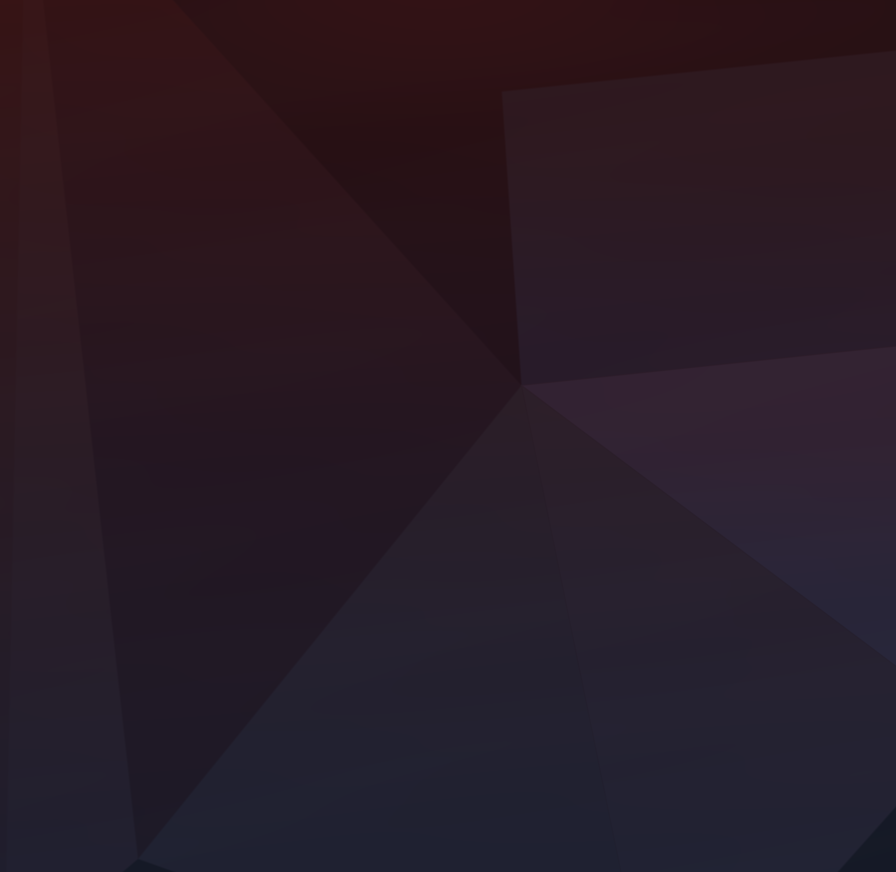
A Shadertoy shader for this background:

```glsl
// Facet corners, as fractions of the canvas
const vec2 HUB = vec2(0.582, 0.558);
const vec2 RIDGE = vec2(0.560, 0.895);
const vec2 RIDGE_END = vec2(1.0, 0.942);
const vec2 TOP_END = vec2(0.193, 1.0);
const vec2 RIGHT_END = vec2(1.0, 0.603);
const vec2 LOW_RIGHT_END = vec2(1.0, 0.236);
const vec2 BOTTOM_END = vec2(0.693, 0.0);
const vec2 FOOT = vec2(0.154, 0.015);
const vec2 SLIVER_TOP = vec2(0.048, 1.0);

// Facet colours, from low to high
const vec3 LEFT_LOW = vec3(0.112, 0.102, 0.155);
const vec3 LEFT_MID = vec3(0.140, 0.090, 0.134);
const vec3 LEFT_HIGH = vec3(0.204, 0.076, 0.084);
const vec3 SLIVER_LOW = vec3(0.128, 0.126, 0.188);
const vec3 SLIVER_MID = vec3(0.165, 0.112, 0.150);
const vec3 SLIVER_HIGH = vec3(0.220, 0.088, 0.094);
const vec3 SHADE_LOW = vec3(0.135, 0.070, 0.105);
const vec3 SHADE_HIGH = vec3(0.155, 0.066, 0.080);
const vec3 UPPER_LOW = vec3(0.158, 0.108, 0.162);
const vec3 UPPER_HIGH = vec3(0.182, 0.098, 0.122);
const vec3 WEDGE_LOW = vec3(0.155, 0.148, 0.225);
const vec3 WEDGE_HIGH = vec3(0.198, 0.134, 0.195);
const vec3 FLOOR_LOW = vec3(0.122, 0.132, 0.195);
const vec3 FLOOR_MID = vec3(0.143, 0.126, 0.180);
const vec3 FLOOR_HIGH = vec3(0.168, 0.118, 0.155);
const vec3 CORNER_COLOR = vec3(0.082, 0.098, 0.148);
const vec3 RED_GLOW = vec3(0.040, 0.004, 0.002);

const float EDGE_PIXELS = 1.3;
const float STREAK_STRENGTH = 0.006;

// Soft mask of the half plane to the left of a -> b
float side(vec2 p, vec2 a, vec2 b) {
    vec2 d = normalize(b - a);
    float dist = d.x * (p.y - a.y) - d.y * (p.x - a.x);
    float soft = EDGE_PIXELS / iResolution.y;
    return smoothstep(-soft, soft, dist);
}

// Wedge at c, counterclockwise between two directions
float wedge(vec2 p, vec2 c, vec2 from, vec2 to) {
    return side(p, c, from) * side(p, to, c);
}

vec3 ramp(vec3 low, vec3 mid, vec3 high, float middle, float top, float y) {
    vec3 lower = mix(low, mid, clamp(y / middle, 0.0, 1.0));
    return mix(lower, high, clamp((y - middle) / (top - middle), 0.0, 1.0));
}

vec2 hashGradient(vec2 cell) {
    float angle = 6.2832 * fract(sin(dot(cell, vec2(127.1, 311.7))) * 43758.5);
    return vec2(cos(angle), sin(angle));
}

float gradientNoise(vec2 p) {
    vec2 i = floor(p), f = p - i;
    vec2 u = f * f * f * (f * (f * 6.0 - 15.0) + 10.0);
    vec2 e = vec2(1.0, 0.0);
    float a = dot(hashGradient(i), f);
    float b = dot(hashGradient(i + e.xy), f - e.xy);
    float c = dot(hashGradient(i + e.yx), f - e.yx);
    float d = dot(hashGradient(i + e.xx), f - e.xx);
    return mix(mix(a, b, u.x), mix(c, d, u.x), u.y);
}

void mainImage(out vec4 fragColor, in vec2 fragCoord) {
    vec2 p = fragCoord / iResolution.xy;

    // Large left facet
    vec3 color = ramp(LEFT_LOW, LEFT_MID, LEFT_HIGH, 0.46, 1.0, p.y);

    // Dark facet behind the ridge, warmed from above
    vec3 shade = mix(SHADE_LOW, SHADE_HIGH, smoothstep(0.55, 0.9, p.y));
    vec2 glowOffset = (p - vec2(0.50, 1.02)) / vec2(0.32, 0.13);
    shade += RED_GLOW * exp(-dot(glowOffset, glowOffset));
    color = mix(color, shade, wedge(p, HUB, RIGHT_END, TOP_END));

    // Upper right facet
    vec3 upper = mix(UPPER_LOW, UPPER_HIGH, smoothstep(0.56, 0.90, p.y));
    float upperMask = wedge(p, HUB, RIGHT_END, RIDGE) * side(p, RIDGE_END, RIDGE);
    color = mix(color, upper, upperMask);

    // Bright wedge on the right
    vec3 bright = mix(WEDGE_LOW, WEDGE_HIGH, smoothstep(0.24, 0.56, p.y));
    color = mix(color, bright, wedge(p, HUB, LOW_RIGHT_END, RIGHT_END));

    // Two lower facets, the right one slightly lighter
    vec3 ground = ramp(FLOOR_LOW, FLOOR_MID, FLOOR_HIGH, 0.27, 0.53, p.y);
    color = mix(color, ground, wedge(p, HUB, FOOT, BOTTOM_END));
    color = mix(color, ground + vec3(0.007, 0.003, 0.006),
                wedge(p, HUB, BOTTOM_END, LOW_RIGHT_END));

    // Left sliver and its outer rim
    vec3 sliver = ramp(SLIVER_LOW, SLIVER_MID, SLIVER_HIGH, 0.46, 1.0, p.y);
    color = mix(color, sliver, side(p, FOOT, SLIVER_TOP));
    float rim = side(p, vec2(0.007, 0.0), vec2(0.026, 1.0));
    color -= 0.009 * vec3(0.6, 1.0, 1.3) * rim;

    // Dark corners at the bottom
    float corners = side(p, vec2(1.0, 0.075), vec2(0.935, 0.0));
    corners = 1.0 - (1.0 - corners) * (1.0 - wedge(p, FOOT, vec2(0.137, 0.0), vec2(0.195, 0.0)));
    color = mix(color, CORNER_COLOR, corners);

    // Faint slanted streaks
    float streak = gradientNoise(vec2(p.x * 1.5, (p.y - 0.2 * p.x) * 14.0));
    color += STREAK_STRENGTH * streak;

    fragColor = vec4(color, 1.0);
}
```
